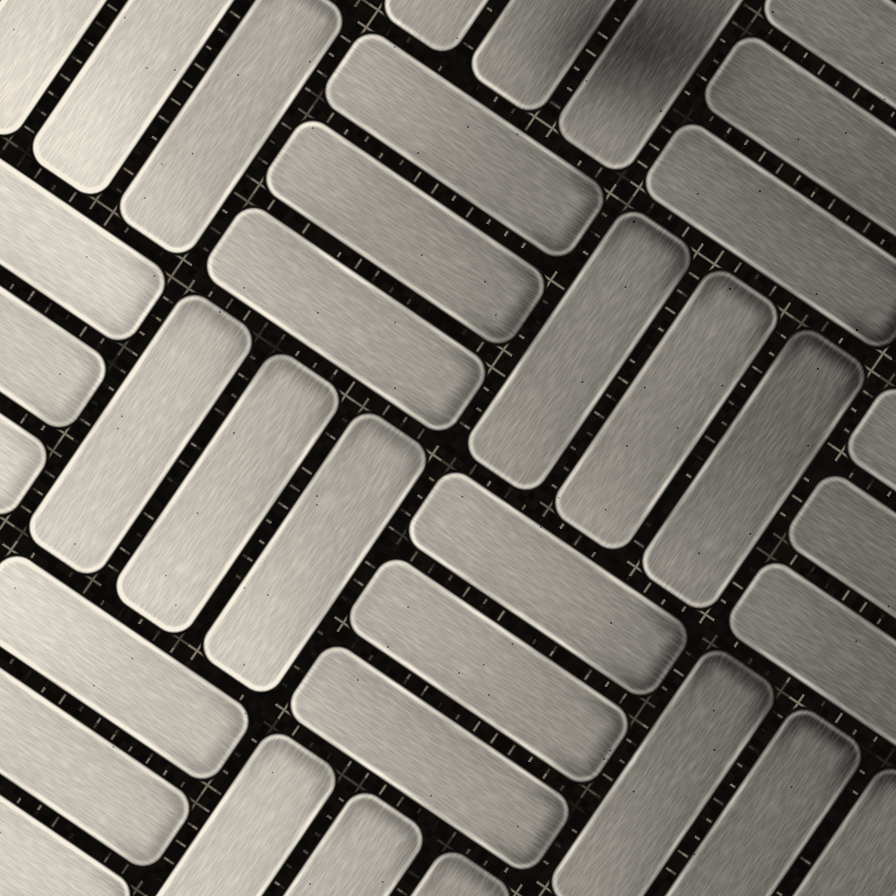
Give the GLSL for this pattern, as a Shadertoy shader.

```glsl
float hash(vec2 p) {
    vec3 h = fract(p.xyx * vec3(0.1031, 0.1030, 0.0973));
    h += dot(h, h.yzx + 33.33);
    return fract((h.x + h.y) * h.z);
}

// Distance to the nearest scattered feature point
float cellular(vec2 p) {
    vec2 base = floor(p);
    float nearest = 2.0;
    for (int y = -1; y <= 1; y++) {
        for (int x = -1; x <= 1; x++) {
            vec2 c = base + vec2(x, y);
            vec2 feature = c + vec2(hash(c), hash(c + 57.0));
            nearest = min(nearest, length(feature - p));
        }
    }
    return nearest;
}

float roundedBox(vec2 p, vec2 halfSize, float radius) {
    vec2 d = abs(p) - halfSize + radius;
    return length(max(d, 0.0)) + min(max(d.x, d.y), 0.0) - radius;
}

float layeredSines(vec2 p) {
    return (sin(p.x * 2.3 + 1.7 * sin(p.y * 1.9))
          + sin(p.y * 3.7 + 1.3 * sin(p.x * 2.9) + 2.0)) * 0.5;
}

// Dark backing with short mesh threads crossing the joints
vec3 meshBacking(vec2 q, float dist, float px) {
    vec2 grid = q * 15.0;
    vec2 offset = abs(fract(grid) - 0.5) / 15.0;
    float thread = 1.0 - smoothstep(0.004 - px, 0.004 + px, min(offset.x, offset.y));
    thread *= smoothstep(0.003, 0.012, dist) * smoothstep(0.15, 0.9, hash(floor(grid)));
    vec3 backing = vec3(0.055, 0.047, 0.038) * (0.7 + 0.6 * hash(floor(grid * 3.0)));
    return mix(backing, vec3(0.60, 0.57, 0.50), thread * 0.8);
}

// Brushed steel, bright on the left and dimmer to the right
vec3 brushedSteel(vec2 uv, vec2 q, vec2 p, vec2 barId, float dist) {
    float seed = hash(barId);
    float light = 0.85 - 0.43 * smoothstep(-0.15, 1.1, uv.x + 0.08 * (uv.y - 0.5));
    light += 0.06 * (seed - 0.5) + 0.035 * layeredSines(q * 1.7) - 0.07 * p.x;

    // Blurred dark reflection
    vec2 away = (uv - vec2(0.70, 0.95)) / vec2(0.10, 0.07);
    light -= 0.26 * exp(-dot(away, away));

    // Grain drawn out along the bar
    vec2 grain = p + seed * 9.0;
    light += 0.09 * (cellular(grain * vec2(14.0, 120.0)) - 0.5);
    light += 0.06 * (cellular(grain * vec2(30.0, 210.0) + 40.0) - 0.5);
    light -= 0.25 * (1.0 - smoothstep(0.008, 0.018, cellular(q * 4.0)));

    // Shaded far end, then a polished rim
    float bevel = smoothstep(-0.085, -0.018, dist);
    light -= bevel * (0.03 + 0.20 * smoothstep(0.25, 0.46, p.x) * (0.5 + 0.5 * uv.x));
    float rim = exp(-pow((dist + 0.011) / 0.008, 2.0));
    light += rim * (0.22 + 0.10 * layeredSines(q * 5.0 + seed * 6.0));
    light *= 1.0 - 0.5 * smoothstep(-0.008, 0.002, dist);

    return clamp(light, 0.0, 0.94) * mix(vec3(1.03, 1.0, 0.96), vec3(1.03, 1.0, 0.93), light);
}

void mainImage(out vec4 fragColor, in vec2 fragCoord) {
    vec2 uv = fragCoord / iResolution.y;
    const float blockSize = 0.3525;
    float px = 1.0 / (iResolution.y * blockSize);

    // Rotated square blocks
    float angle = 0.597;
    vec2 along = vec2(cos(angle), -sin(angle));
    vec2 rel = uv - vec2(0.499, 0.496);
    vec2 q = vec2(dot(rel, along), dot(rel, vec2(-along.y, along.x))) / blockSize;
    vec2 block = floor(q);
    vec2 f = q - block;

    // Three bars per block, turned in alternate blocks
    bool turned = mod(block.x + block.y, 2.0) < 0.5;
    vec2 lengthAcross = turned ? f.yx : f;
    float bar = floor(lengthAcross.y * 3.0);
    vec2 p = lengthAcross - vec2(0.5, (bar + 0.5) / 3.0);
    float dist = roundedBox(p, vec2(0.5, 1.0 / 6.0) - 0.026, 0.075);

    vec3 steel = brushedSteel(uv, q, p, block * 3.0 + vec2(bar, 31.0), dist);
    vec3 backing = meshBacking(q, dist, px);
    vec3 color = mix(steel, backing, smoothstep(-px, px, dist));
    fragColor = vec4(color, 1.0);
}
```
